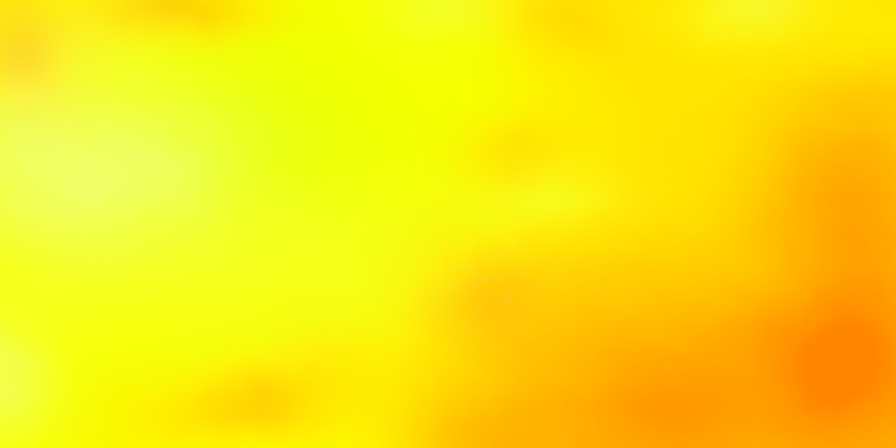
Write a Shadertoy shader that draws this background.

```glsl
// Soft watercolour wash running from lemon yellow to hot orange.
// Gaussian stains build a heat field and a pale field; layered sines ripple
// their edges, and cellular noise adds faint paint grain.

// Soft elliptical stain, 1 at its centre
float stain(vec2 p, vec2 center, vec2 radius) {
    vec2 d = (p - center) / radius;
    return exp(-dot(d, d));
}

// Layered sines, each octave rotated and bent by the previous one
float ripple(vec2 p) {
    float sum = 0.0, weight = 0.5;
    for (int i = 0; i < 5; i++) {
        sum += weight * sin(p.x + 1.3 * sin(p.y + sum)) * cos(0.8 * p.y - sum);
        p = mat2(1.5, 1.1, -1.1, 1.5) * p + 2.7;
        weight *= 0.55;
    }
    return sum;
}

vec2 hash2(vec2 cell) {
    vec2 q = vec2(dot(cell, vec2(127.1, 311.7)), dot(cell, vec2(269.5, 183.3)));
    return fract(sin(q) * 43758.5);
}

// Distance to the nearest scattered point
float cellular(vec2 p) {
    vec2 cell = floor(p);
    float nearest = 2.0;
    for (int y = -1; y <= 1; y++)
        for (int x = -1; x <= 1; x++) {
            vec2 c = cell + vec2(x, y);
            nearest = min(nearest, length(c + hash2(c) - p));
        }
    return nearest;
}

// Heat: 0 is lemon, 1 is deep orange
float heatField(vec2 p) {
    float lower = 1.0 - smoothstep(0.1, 0.6, p.y);
    float heat = 0.22 * smoothstep(1.0, 1.5, p.x)
               + 0.45 * smoothstep(0.8, 1.2, p.x) * lower;
    // Orange mass on the right
    heat += 0.38 * stain(p, vec2(1.90, 0.19), vec2(0.16, 0.16));
    heat += 0.50 * stain(p, vec2(1.91, 0.55), vec2(0.20, 0.24));
    heat += 0.17 * stain(p, vec2(1.46, 0.09), vec2(0.20, 0.11));
    heat += 0.10 * stain(p, vec2(1.70, 0.26), vec2(0.18, 0.10));
    // Amber stains through the middle
    heat += 0.22 * stain(p, vec2(1.07, 0.36), vec2(0.14, 0.12));
    heat += 0.17 * stain(p, vec2(1.14, 0.65), vec2(0.11, 0.09));
    heat += 0.18 * stain(p, vec2(1.25, 0.96), vec2(0.13, 0.10));
    heat += 0.20 * stain(p, vec2(1.03, 0.00), vec2(0.20, 0.12));
    // Amber stains along the left edges
    heat += 0.30 * stain(p, vec2(0.57, 0.10), vec2(0.13, 0.08));
    heat += 0.14 * stain(p, vec2(0.78, 0.15), vec2(0.16, 0.12));
    heat += 0.12 * stain(p, vec2(0.40, 0.06), vec2(0.18, 0.10));
    heat += 0.36 * stain(p, vec2(0.39, 0.98), vec2(0.17, 0.07));
    heat += 0.28 * stain(p, vec2(0.04, 0.92), vec2(0.12, 0.13));
    // Cool openings
    heat -= 0.10 * stain(p, vec2(1.22, 0.56), vec2(0.13, 0.06));
    heat -= 0.16 * stain(p, vec2(1.67, 0.98), vec2(0.20, 0.09));
    heat -= 0.08 * stain(p, vec2(1.98, 0.90), vec2(0.15, 0.09));
    return heat;
}

// Milky light: adds blue
float paleField(vec2 p) {
    return 0.33 * stain(p, vec2(0.27, 0.64), vec2(0.27, 0.19))
         + 0.18 * stain(p, vec2(0.00, 0.64), vec2(0.20, 0.22))
         + 0.30 * stain(p, vec2(0.00, 0.15), vec2(0.13, 0.13))
         + 0.10 * stain(p, vec2(0.55, 0.42), vec2(0.50, 0.20))
         + 0.10 * stain(p, vec2(0.10, 0.90), vec2(0.20, 0.12))
         + 0.14 * stain(p, vec2(1.00, 0.97), vec2(0.13, 0.07))
         + 0.14 * stain(p, vec2(1.68, 0.98), vec2(0.14, 0.06))
         + 0.10 * stain(p, vec2(1.22, 0.56), vec2(0.15, 0.06));
}

void mainImage(out vec4 fragColor, in vec2 fragCoord) {
    vec2 p = fragCoord / iResolution.xy * vec2(2.0, 1.0);

    // Ripple the stain edges
    vec2 bent = p + 0.035 * vec2(ripple(p * 7.0), ripple(p * 8.0 + 5.0));
    float heat = heatField(bent);
    float pale = paleField(bent);

    // Brushed mottling and grain, stronger where the paint is warm
    float warmth = smoothstep(0.03, 0.4, heat);
    heat += 0.035 * warmth * ripple(p * vec2(9.0, 16.0) + 3.0);
    heat += 0.012 * warmth * (0.5 - cellular(p * 55.0));
    pale *= 1.0 + 0.15 * ripple(p * vec2(8.0, 15.0));

    // A few light specks near the central stain
    float specks = 1.0 - smoothstep(0.05, 0.22, cellular(p * 24.0));
    pale += 0.10 * specks * stain(p, vec2(1.09, 0.37), vec2(0.12, 0.12));

    // Lemon to orange, with a lime tint at upper left
    heat = clamp(heat, 0.0, 1.0);
    float lime = stain(bent, vec2(0.64, 0.72), vec2(0.28, 0.22));
    float red = mix(0.97, 1.0, smoothstep(0.0, 0.15, heat)) - 0.05 * lime - 0.06 * pale;
    fragColor = vec4(red, 1.0 - 0.48 * heat, pale, 1.0);
}
```
